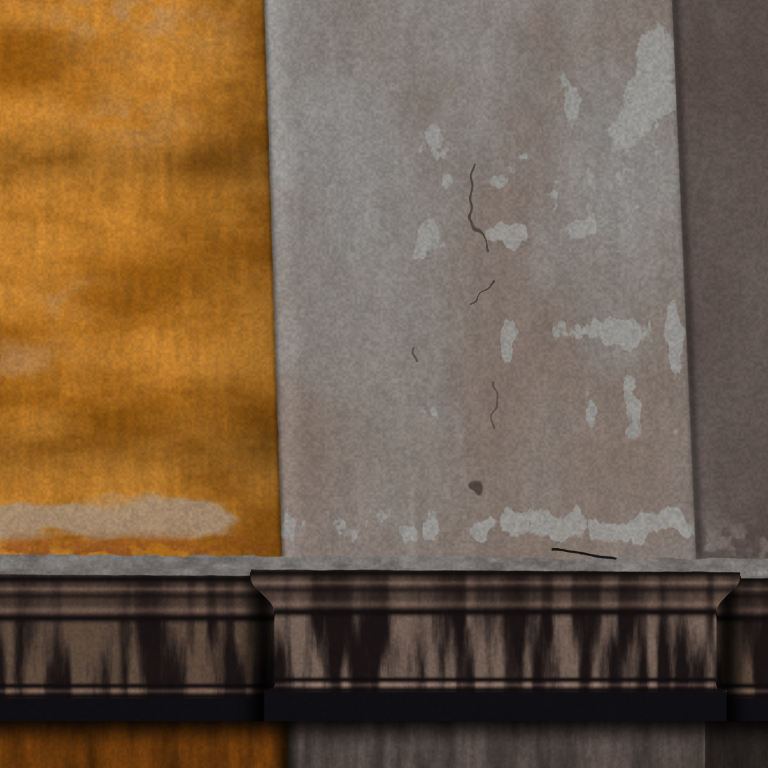
Give the GLSL for this texture, as a three.js fragment shader.

```glsl
// A weathered facade: ochre wall, pale peeling pilaster and shaded wall above a
// stained cornice. Value noise drives plaster, flakes and drips; soft bands and
// straight edges lay out the masonry.
varying vec2 vUv;

float hash(vec2 p) {
  vec3 q = fract(p.xyx * 0.1031);
  q += dot(q, q.yzx + 33.33);
  return fract((q.x + q.y) * q.z);
}

float noise(vec2 p) {
  vec2 i = floor(p), f = fract(p);
  f = f * f * (3.0 - 2.0 * f);
  return mix(mix(hash(i), hash(i + vec2(1, 0)), f.x),
             mix(hash(i + vec2(0, 1)), hash(i + 1.0), f.x), f.y);
}

float fbm(vec2 p) {
  float sum = 0.0, amp = 0.5;
  for (int i = 0; i < 5; i++) {
    sum += amp * noise(p);
    p = p * 2.03 + 17.3;
    amp *= 0.5;
  }
  return sum;
}

float band(float v, float at, float width) {
  float d = (v - at) / width;
  return exp(-d * d);
}

// Soft elliptical spot
float blot(vec2 p, float x, float y, float rx, float ry) {
  return band(p.x, x, rx) * band(p.y, y, ry);
}

float edge(float at, float v) { return smoothstep(at - 0.0012, at + 0.0012, v); }

float crack(vec2 p, vec2 a, vec2 b) {
  vec2 ab = b - a;
  float h = clamp(dot(p - a, ab) / dot(ab, ab), 0.0, 1.0);
  return 1.0 - smoothstep(0.0006, 0.0024, length(p - a - ab * h));
}

vec3 ochreWall(vec2 p) {
  vec3 c = mix(vec3(0.55, 0.33, 0.07), vec3(0.75, 0.5, 0.19), smoothstep(0.25, 0.7, fbm(p * vec2(5, 13) + 4.0)));
  c *= 0.9 + 0.22 * fbm(p * vec2(95, 16));
  c *= 1.0 - 0.16 * (band(p.y, 0.21, 0.035) + band(p.y, 0.59, 0.045) + smoothstep(0.2, 0.35, p.x));
  float worn = blot(p, 0.18, 0.02, 0.13, 0.05) + blot(p, 0.09, 0.39, 0.06, 0.025)
             + blot(p, 0.02, 0.47, 0.07, 0.03) + 0.7 * blot(p, 0.17, 0.16, 0.08, 0.04);
  float flakes = fbm(p * vec2(38, 50) + 8.0);
  c = mix(c, vec3(0.68, 0.51, 0.34), 0.75 * worn * smoothstep(0.3, 0.65, flakes));
  // Bleached foot with a rusty hem
  float foot = band(p.y, 0.677, 0.034) * (1.0 - smoothstep(0.25, 0.35, p.x));
  foot += 1.1 * fbm(p * vec2(14, 42)) - 0.55;
  c = mix(c, vec3(0.62, 0.54, 0.46), 0.85 * smoothstep(0.35, 0.75, foot));
  return mix(c, vec3(0.52, 0.29, 0.13), 0.8 * smoothstep(0.685, 0.72, p.y) * smoothstep(0.4, 0.55, flakes));
}

vec3 pilaster(vec2 p, float left, float right) {
  vec3 c = mix(vec3(0.49, 0.44, 0.41), vec3(0.53, 0.52, 0.51), smoothstep(0.3, 0.68, fbm(p * vec2(6, 5) + 2.0)));
  c = mix(c, vec3(0.49, 0.43, 0.39), 0.5 * smoothstep(0.25, 0.6, p.y));
  c *= 0.94 + 0.12 * fbm(p * vec2(60, 14));
  c += 0.055 * band(p.x, left + 0.012, 0.016);
  // Regions where undercoat shows through ragged flakes
  float m = 1.15 * blot(p, 0.893 - 0.4 * p.y, 0.12, 0.04, 0.13) + 0.48 * blot(p, 0.65, 0.25, 0.09, 0.065);
  m += 0.65 * (blot(p, 0.742, 0.13, 0.02, 0.05) + blot(p, 0.57, 0.18, 0.025, 0.03)
     + blot(p, 0.755, 0.3, 0.02, 0.015) + blot(p, 0.565, 0.535, 0.022, 0.018)
     + blot(p, 0.66, 0.44, 0.008, 0.04) + blot(p, 0.77, 0.57, 0.009, 0.08));
  m += 0.75 * (blot(p, 0.68, 0.308, 0.045, 0.02) + blot(p, 0.555, 0.31, 0.02, 0.035)
     + blot(p, 0.79, 0.432, 0.09, 0.02) + blot(p, 0.823, 0.49, 0.013, 0.09)
     + blot(p, right - 0.013, 0.48, 0.012, 0.12));
  m += band(p.y, 0.685, 0.024) * (0.4 + 0.35 * smoothstep(0.5, 0.65, p.x));
  m += 1.5 * fbm(p * vec2(48, 30) + 11.0) - 0.75;
  c = mix(c, vec3(0.59, 0.59, 0.58), 0.8 * smoothstep(0.5, 0.62, m));
  c += 0.04 * band(p.x, 0.537, 0.004) * smoothstep(0.59, 0.65, p.y);
  // Hairline cracks and a chipped hole
  vec2 w = p + 0.012 * (vec2(noise(p * 70.0), noise(p * 70.0 + 9.0)) - 0.5);
  float dark = crack(w, vec2(0.62, 0.215), vec2(0.611, 0.28)) + crack(w, vec2(0.611, 0.28), vec2(0.637, 0.325));
  dark += crack(w, vec2(0.64, 0.37), vec2(0.612, 0.398)) + 0.7 * crack(w, vec2(0.645, 0.5), vec2(0.642, 0.56));
  dark += 0.8 * crack(w, vec2(0.544, 0.455), vec2(0.541, 0.47));
  dark += smoothstep(0.3, 0.6, blot(w, 0.62, 0.634, 0.01, 0.012));
  return mix(c, vec3(0.25, 0.21, 0.19), 0.75 * min(dark, 1.0));
}

vec3 cornice(vec2 p, float s, float block) {
  float drip = 0.6 * noise(vec2(p.x * 80.0, s * 9.0)) + 0.4 * noise(vec2(p.x * 31.0, s * 5.0));
  drip += 0.2 * fbm(p * vec2(220, 40)) - 0.1 - 0.2 * blot(p, 0.5, 0.84, 0.035, 0.06);
  vec3 light = mix(vec3(0.35, 0.28, 0.23), vec3(0.43, 0.36, 0.32), block);
  vec3 c = mix(vec3(0.1, 0.075, 0.075), light, smoothstep(0.3, 0.68, drip));
  c = mix(vec3(0.2, 0.16, 0.14) * (0.6 + drip), c, 0.25 + 0.75 * edge(0.799, s));
  c += vec3(0.13, 0.1, 0.09) * (band(s, 0.759, 0.003) + band(s, 0.787, 0.005) + band(s, 0.892, 0.003));
  float groove = band(s, 0.746, 0.005) + 0.6 * band(s, 0.768, 0.004) + band(s, 0.797, 0.005)
               + band(s, 0.885, 0.003) + band(s, 0.899, 0.004);
  c = mix(c, vec3(0.06, 0.045, 0.05), 0.9 * min(groove, 1.0));
  return mix(c, vec3(0.06, 0.055, 0.07), edge(0.901, s));
}

void main() {
  vec2 p = vec2(vUv.x, 1.0 - vUv.y); // y measured down from the top
  float rough = fbm(p * 55.0) - 0.5;
  float left = 0.344 + 0.032 * p.y + 0.002 * rough, right = 0.875 + 0.043 * p.y;
  // Three plaster fields with shadowed joints
  vec3 shade = mix(vec3(0.31, 0.265, 0.245), vec3(0.4, 0.36, 0.34), fbm(p * vec2(16, 9)));
  shade += 0.1 * band(p.y, 0.71, 0.03) * smoothstep(-0.1, 0.1, rough);
  vec3 c = mix(ochreWall(p), pilaster(p, left, right), edge(left, p.x));
  c = mix(c, shade, edge(right, p.x));
  c *= 1.0 - 0.3 * (band(p.x, left, 0.004) + band(p.x, right + 0.004, 0.006));
  // Dim wall below the cornice
  vec3 below = mix(vec3(0.37, 0.2, 0.045), vec3(0.31, 0.27, 0.25), edge(0.375, p.x));
  below *= 1.0 - 0.53 * edge(0.918, p.x) - 0.65 * band(p.x, 0.373, 0.012);
  below *= (0.55 + 0.85 * fbm(p * vec2(75, 12))) * smoothstep(0.925, 0.975, p.y);
  // Projecting centre block tapers beneath its lip
  float taper = 0.031 * smoothstep(0.752, 0.796, p.y) - 0.013 * edge(0.898, p.y);
  float block = edge(0.326 + taper, p.x) * (1.0 - edge(0.964 - taper, p.x));
  float s = p.y - 0.008 * (1.0 - block);
  float recess = band(p.x, 0.342, 0.02) + band(p.x, 0.947, 0.018);
  vec3 stone = cornice(p, s, block) * (1.0 - 0.85 * recess * (1.0 - block));
  vec3 ledge = mix(vec3(0.34, 0.32, 0.31), vec3(0.56, 0.55, 0.54), fbm(p * vec2(45, 110)));
  stone = mix(ledge, stone, edge(0.74 + 0.005 * p.x + 0.002 * rough, s));
  c = mix(c, stone, edge(0.722 + 0.006 * (p.x + rough), p.y));
  c *= 1.0 - 0.8 * crack(p + 0.006 * rough, vec2(0.72, 0.716), vec2(0.8, 0.726));
  c = mix(c, below, edge(0.939, p.y));
  // Fine mineral grain
  c *= 0.9 + 0.13 * noise(p * 330.0) + 0.08 * noise(p * 190.0 + 5.0);
  gl_FragColor = vec4(c, 1.0);
}
```
